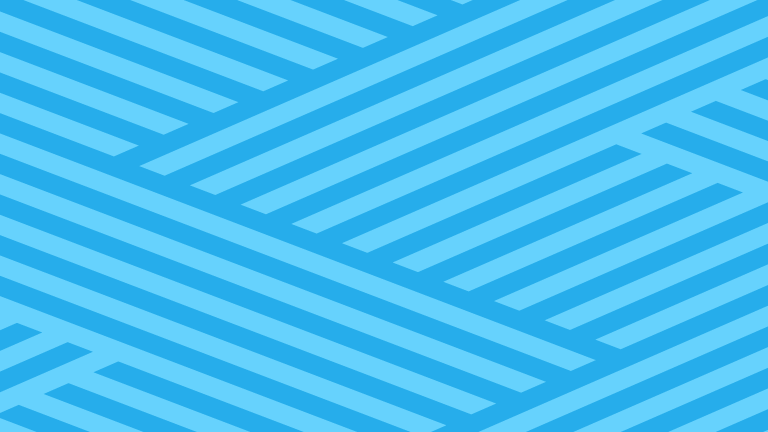
Reproduce this pattern procedurally as a WebGL 1 fragment shader.

```glsl
precision highp float;
// Two-tone blue basket weave of diagonal stripe bands that cross over and under.

#define DEEP_BLUE vec3(0.148, 0.680, 0.922)
#define LIGHT_BLUE vec3(0.400, 0.824, 0.992)
#define RISE 0.436            // slope of the rising stripes
#define FALL 0.3805           // slope of the falling stripes
#define BAND_START vec2(0.4771, -0.2088)
#define BAND_WIDTH vec2(0.4789, 0.4706)
#define STRIPES_PER_BAND 5.0
#define SAMPLES 4

uniform vec2 u_resolution;

// Position counted in bands: x across rising bands, y across falling bands.
vec2 bandCoords(vec2 p) {
  float down = 1.0 - p.y;
  vec2 across = vec2(down + RISE * p.x, down - FALL * p.x);
  return (across - BAND_START) / BAND_WIDTH;
}

// Whether the rising band lies on top in a given crossing.
bool risingOnTop(vec2 cell) {
  bool isFirst = abs(cell.x) < 0.5;
  bool isSecond = abs(cell.x - 1.0) < 0.5;
  bool isLater = cell.x > 1.5;
  bool middleRow = abs(cell.y) < 0.5;
  bool fallingRun = abs(cell.y - 1.0) < 0.5;
  return isLater || (isFirst && !fallingRun) || (isSecond && middleRow);
}

// 0 on a dark stripe, 1 on a light one; every band opens with a dark stripe.
float weave(vec2 p) {
  vec2 band = bandCoords(p);
  float along = risingOnTop(floor(band)) ? band.x : band.y;
  return step(0.5, fract(along * STRIPES_PER_BAND));
}

void main() {
  // Average a subpixel grid to smooth stripe edges and cut ends alike.
  float light = 0.0;
  float n = float(SAMPLES);
  for (int y = 0; y < SAMPLES; y++) {
    for (int x = 0; x < SAMPLES; x++) {
      vec2 offset = (vec2(float(x), float(y)) + 0.5) / n - 0.5;
      light += weave((gl_FragCoord.xy + offset) / u_resolution.y);
    }
  }
  gl_FragColor = vec4(mix(DEEP_BLUE, LIGHT_BLUE, light / (n * n)), 1.0);
}
```
